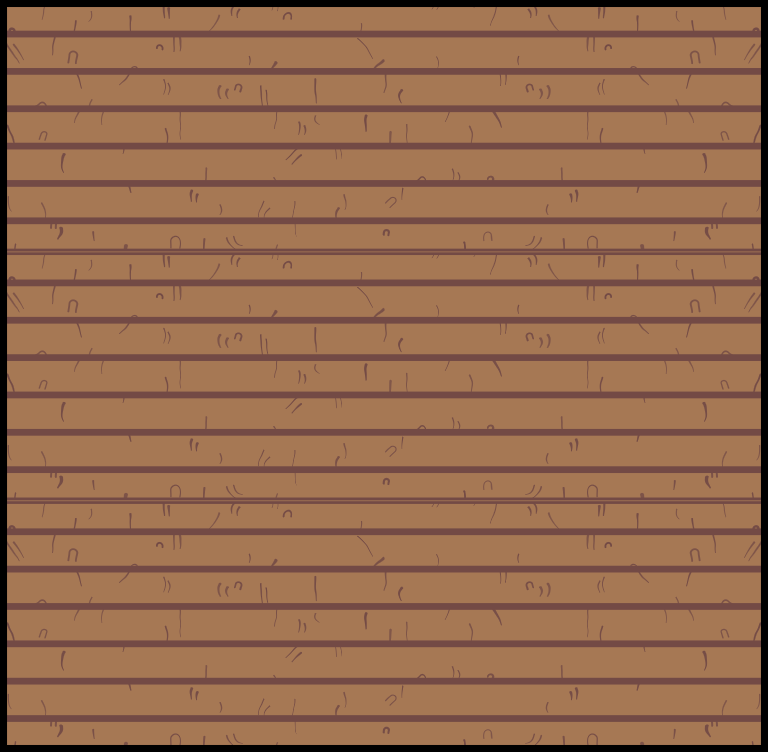
A WebGL 2 fragment shader for this texture:

```glsl
#version 300 es
precision highp float;
// Scratched wooden planks in a black frame: three rows of one tile, in three
// columns (side, middle, mirrored side). Each tile stacks seven planks, and
// hashed cells along every plank hold tapered, wobbly grain strokes.

#define SHEET vec2(3.0, 2.9414)  // sheet size, in tile widths
#define TILE_HEIGHT 0.9734
#define TOP_OFFSET 0.0117        // first seam below the top edge
#define PLANKS 7.0
#define PLANK_PITCH 0.1461
#define GROOVE_HALF 0.0132
#define SEAM_HALF 0.0125
#define FRAME_WIDTH 0.0275
#define CELLS 9.0                // grain cells along one plank
#define SIDE_DENSITY 0.74
#define MIDDLE_DENSITY 0.60
#define WOBBLE 0.007

uniform vec2 u_resolution;
out vec4 fragColor;

const vec3 WOOD = vec3(0.65, 0.47, 0.33);
const vec3 GROOVE = vec3(0.45, 0.29, 0.27);
const vec3 FRAME = vec3(0.0);

float pixel;  // size of one pixel in tile widths

vec4 hash4(vec2 p) {
  vec4 q = fract(p.xyxy * vec4(0.1031, 0.1030, 0.0973, 0.1099));
  q += dot(q, q.wzxy + 33.33);
  return fract((q.xxyz + q.yzzw) * q.zywx);
}

float corner(vec2 cell, vec2 f, vec2 o) {
  return dot(hash4(cell + o + 71.0).xy * 2.0 - 1.0, f - o);
}

float gradientNoise(vec2 p) {
  vec2 i = floor(p), f = fract(p);
  vec2 u = f * f * f * (f * (f * 6.0 - 15.0) + 10.0);
  vec2 e = vec2(1.0, 0.0);
  return mix(mix(corner(i, f, e.yy), corner(i, f, e.xy), u.x),
             mix(corner(i, f, e.yx), corner(i, f, e.xx), u.x), u.y);
}

// Coverage of a shape from its signed distance
float fill(float d) {
  return clamp(0.5 - d / pixel, 0.0, 1.0);
}

// Bowed line along y, thinning towards one end
float strokeDistance(vec2 q, float halfLength, float bend, float width) {
  float t = clamp(q.y, -halfLength, halfLength);
  float s = t / halfLength;
  return length(q - vec2(bend * (1.0 - s * s), t)) - width * (0.75 - 0.3 * s);
}

// Half ring on two straight legs
float archDistance(vec2 q, float radius, float leg, float width) {
  float ring = abs(length(q) - radius);
  float legs = length(vec2(abs(q.x) - radius, max(q.y - leg, 0.0)));
  return (q.y < 0.0 ? ring : legs) - width;
}

// Strongest grain mark at a point; p.x runs along the plank, p.y from its middle
float grain(vec2 p, float plank, float middle) {
  float ink = 0.0;
  float home = floor(p.x * CELLS);
  vec2 bent = p + WOBBLE * vec2(gradientNoise(p * 24.0 + plank * 9.0 + middle * 40.0),
                                gradientNoise(p * 19.0 + plank * 7.0 + 60.0));
  for (float k = -1.0; k <= 1.0; k++) {
    float cell = home + k;
    if (cell < 0.0 || cell >= CELLS) continue;
    vec2 id = vec2(cell + middle * 31.0 + 5.0, plank * 3.0 + 11.0);
    vec4 place = hash4(id), form = hash4(id + 113.0), kind = hash4(id + 227.0);
    if (place.x > mix(SIDE_DENSITY, MIDDLE_DENSITY, middle)) continue;

    vec2 q = bent - vec2((cell + 0.1 + 0.8 * place.y) / CELLS,
                         (place.z - 0.5) * PLANK_PITCH * 0.95);
    float lean = place.w * 2.0 - 1.0;
    float angle = 0.12 * lean + 0.75 * lean * lean * lean;
    q = mat2(cos(angle), sin(angle), -sin(angle), cos(angle)) * q;
    float width = mix(0.0028, 0.0068, form.x * form.x) * mix(1.0, 0.8, middle);

    float d;
    if (kind.x < 0.13) {
      d = archDistance(q, mix(0.009, 0.018, form.y), 0.03 * form.z, width * 0.8);
    } else {
      float halfLength = mix(0.016, 0.056, form.y);
      if (kind.y < 0.33) {  // paired strokes, the second one shorter
        float gap = mix(0.018, 0.028, kind.z);
        float second = step(gap * 0.5, q.x);
        q -= second * vec2(gap, 0.008);
        halfLength *= 1.0 - 0.25 * second;
      }
      d = strokeDistance(q, halfLength, (form.z - 0.5) * 0.016, width);
    }
    ink = max(ink, fill(d) * mix(0.72, 1.0, form.w));
  }
  return ink;
}

void main() {
  vec2 p = gl_FragCoord.xy / u_resolution * SHEET;
  pixel = SHEET.x / u_resolution.x;

  // Fold into one tile: the right column mirrors the left
  float middle = step(1.0, p.x) * step(p.x, 2.0);
  vec2 tile = vec2(p.x > 2.0 ? 3.0 - p.x : p.x - middle,
                   mod(SHEET.y - p.y - TOP_OFFSET, TILE_HEIGHT));

  // Planks are centred in the tile, so the outer two are cut short
  float row = (tile.y - 0.5 * TILE_HEIGHT) / PLANK_PITCH + 0.5 * PLANKS;
  float plank = floor(row);
  float fromMiddle = (row - plank - 0.5) * PLANK_PITCH;
  vec3 color = mix(WOOD, GROOVE, grain(vec2(tile.x, fromMiddle), plank, middle));

  // Grooves, and the split seam between tiles
  float groove = 0.5 * PLANK_PITCH - abs(fromMiddle) - GROOVE_HALF;
  float seam = min(tile.y, TILE_HEIGHT - tile.y);
  color = mix(color, GROOVE, max(fill(groove), fill(seam - SEAM_HALF)));
  color = mix(color, WOOD, 0.75 * fill(seam - 0.0022));

  // Frame
  vec2 edge = min(p, SHEET - p);
  color = mix(color, FRAME, fill(min(edge.x, edge.y) - FRAME_WIDTH));
  fragColor = vec4(color, 1.0);
}
```
